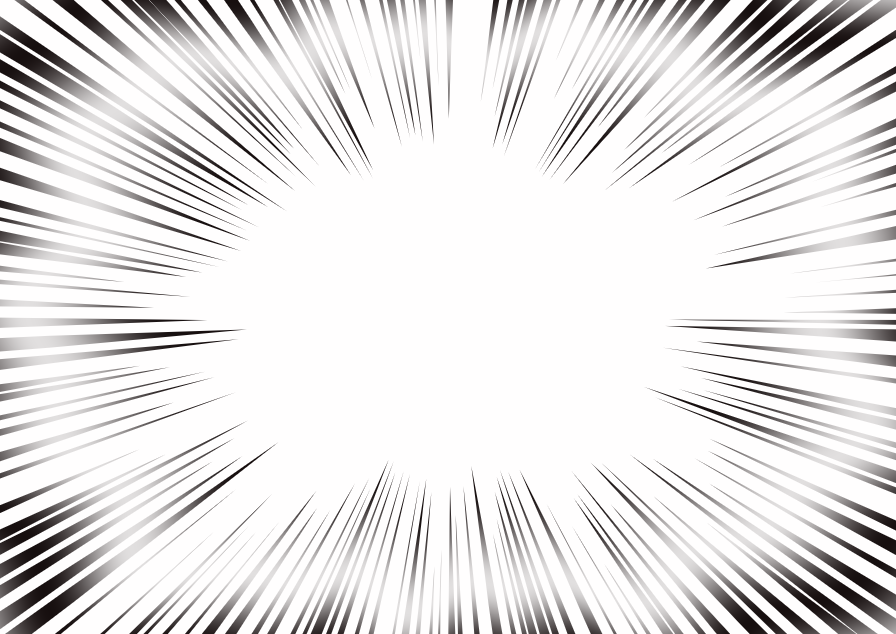
A WebGL 2 fragment shader for this background:

```glsl
#version 300 es
precision highp float;
// Radial speed lines: thin spikes point at an empty oval in the middle.
// Jittered angular cells place the spikes, gathered in tufts; their ink fades
// to pale on a wavy ring near the canvas border and darkens again beyond it.

uniform vec2 u_resolution;
out vec4 outColor;

const float PI = 3.1415927;
const float TAU = 6.2831853;
const vec3 PAPER = vec3(1.0, 0.995, 0.995);
const vec3 INK = vec3(0.09, 0.06, 0.06);

// Lengths are fractions of the canvas height.
const vec2 OVAL_AXES = vec2(0.349, 0.257);
const vec2 RING_AXES = vec2(0.625, 0.432);
const float RING_POWER = 3.0;
const float INNER_FADE = 0.35;
const float OUTER_FADE = 0.27;
const vec2 TONE_RANGE = vec2(0.13, 1.0);

const float SPIKE_COUNT = 152.0;
const float CELL_JITTER = 0.55;
const float TIP_SPREAD = 0.6;
const vec2 SLOPE_RANGE = vec2(0.008, 0.034);
const float MAX_FILL = 0.36;

// Directions where the oval bulges outward, and by how much.
const vec3 BULGE_ANGLE = vec3(0.32, 3.85, 5.63);
const vec3 BULGE_SIZE = vec3(0.33, 0.2, 0.22);

// Spikes gather in tufts between evenly spaced gaps; one gap stays empty.
const float TUFTS = 19.0;
const float TUFT_PULL = 0.014;
const float GAP_ANGLE = 1.51;
const float GAP_HALF_WIDTH = 0.055;

float hash(vec2 p) {
    return fract(sin(dot(p, vec2(127.1, 311.7))) * 43758.5453);
}

// Distance from the centre to the nearest tips in a given direction.
float ovalRadius(float angle) {
    vec2 direction = vec2(cos(angle), sin(angle));
    vec3 offset = angle - BULGE_ANGLE;
    float bulge = dot(BULGE_SIZE, exp(-18.0 * offset * offset));
    float ripple = 0.05 * sin(11.0 * angle + 0.8) + 0.03 * sin(23.0 * angle);
    return (0.97 + bulge + ripple) / length(direction / OVAL_AXES);
}

// Coverage of one wedge that widens away from its tip.
float spike(float radius, float angle, float cell) {
    float id = mod(cell, SPIKE_COUNT);
    vec2 seed = vec2(id, 3.0);
    float jitter = (hash(seed) - 0.5) * CELL_JITTER;
    float axis = (id + 0.5 + jitter) * TAU / SPIKE_COUNT;
    axis += TUFT_PULL * sin(TUFTS * (axis - GAP_ANGLE));
    float delta = mod(angle - axis + PI, TAU) - PI;

    float late = hash(seed + 41.3);
    float tip = ovalRadius(axis) * (1.0 + TIP_SPREAD * late * late);
    float slope = mix(SLOPE_RANGE.x, SLOPE_RANGE.y, hash(seed + 73.9));
    float widest = MAX_FILL * radius * TAU / SPIKE_COUNT;
    float halfWidth = min(slope * (radius - tip), widest);
    float pixel = 1.0 / u_resolution.y;
    float edge = clamp((halfWidth - radius * abs(delta)) / pixel + 0.5, 0.0, 1.0);
    float body = clamp(2.0 * halfWidth / pixel, 0.0, 1.0);
    return min(edge, body) * step(GAP_HALF_WIDTH, abs(axis - GAP_ANGLE));
}

// Ink strength: dark at the tips, pale on the ring, dark past it, and
// easing off again in the far corners.
float inkTone(vec2 point, float angle) {
    vec2 scaled = pow(abs(point) / RING_AXES, vec2(RING_POWER));
    float ring = pow(scaled.x + scaled.y, 1.0 / RING_POWER) - 1.0;
    ring += 0.045 * sin(9.0 * angle + 1.0) + 0.035 * sin(17.0 * angle + 2.4);
    float fade = ring < 0.0 ? min(-ring / INNER_FADE, 1.0) : ring / OUTER_FADE;
    return mix(TONE_RANGE.x, TONE_RANGE.y, 0.5 - 0.5 * cos(PI * fade));
}

void main() {
    vec2 point = (gl_FragCoord.xy - 0.5 * u_resolution) / u_resolution.y;
    float radius = length(point);
    float angle = mod(atan(point.y, point.x + 1e-6), TAU);

    // Check neighbour cells too, since spikes may lean out of their own.
    float coverage = 0.0;
    float cell = floor(angle / TAU * SPIKE_COUNT);
    for (int k = -2; k <= 2; k++) {
        coverage = max(coverage, spike(radius, angle, cell + float(k)));
    }

    float ink = coverage * inkTone(point, angle);
    outColor = vec4(mix(PAPER, INK, ink), 1.0);
}
```
